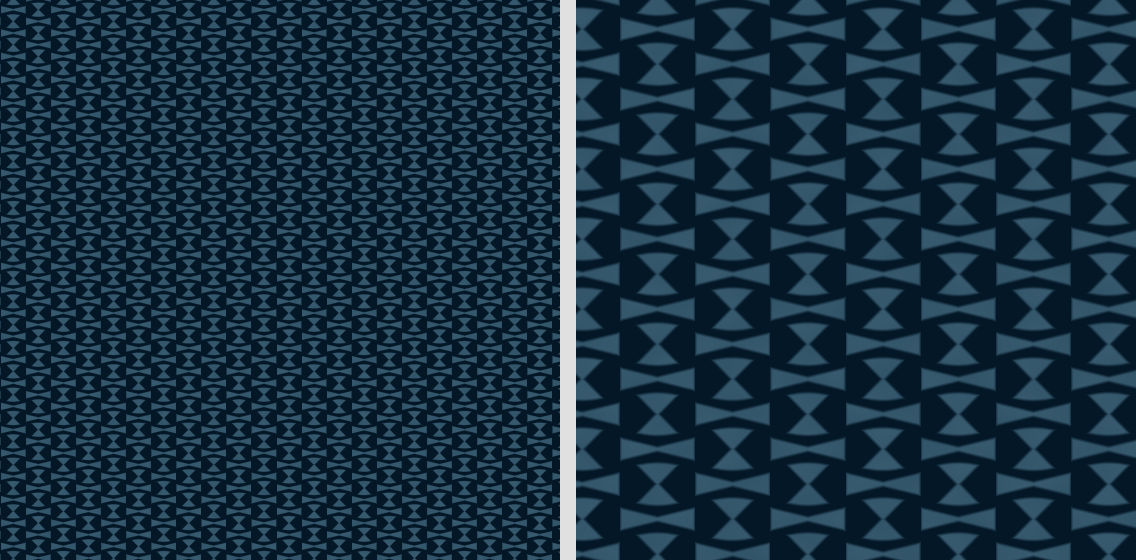
Left: the whole. Right: its middle third, enlarged.
Give the GLSL for this pattern, as a WebGL 1 fragment shader.

```glsl
precision highp float;

// Staggered columns of wide bow ties alternating with upright hourglasses,
// slate blue on deep navy. Each column is a vertical repeat, every second one
// shifted by half a period; both shapes are mirrored distance functions.

uniform vec2 u_resolution;

const float ROWS = 24.0;                    // vertical periods across the canvas
const float COLUMN_STEP = 1.0744;           // column spacing, in periods
const vec2 FIRST_TIE = vec2(0.569, 0.584);  // centre of a bow tie in column 0

const vec2 TIE_HALF = vec2(0.529, 0.158);   // half width, half height at the ends
const float TIE_WAIST = 0.030;
const vec2 GLASS_HALF = vec2(0.285, 0.304); // half width, half height at the axis
const float GLASS_WAIST = 0.022;
const float GLASS_DROP = 0.035;             // how far the curved base falls at corners

const float SOFTNESS = 0.030;               // least half width of an edge
const float TINT_AMOUNT = 0.010;

const vec3 NAVY = vec3(0.010, 0.090, 0.150);
const vec3 SLATE = vec3(0.207, 0.343, 0.422);

// Band whose half height grows linearly from the waist to both ends.
float bowTie(vec2 p) {
    p = abs(p);
    float slope = (TIE_HALF.y - TIE_WAIST) / TIE_HALF.x;
    float flank = (p.y - TIE_WAIST - slope * p.x) / sqrt(1.0 + slope * slope);
    return max(p.x - TIE_HALF.x, flank);
}

// Two triangles joined at the waist, with slightly domed bases.
float hourglass(vec2 p) {
    p = abs(p);
    float cornerY = GLASS_HALF.y - GLASS_DROP;
    float slope = (GLASS_HALF.x - GLASS_WAIST) / cornerY;
    float flank = (p.x - GLASS_WAIST - slope * p.y) / sqrt(1.0 + slope * slope);
    float across = p.x / GLASS_HALF.x;
    float base = p.y - GLASS_HALF.y + GLASS_DROP * across * across;
    return max(base, flank);
}

// Faint uneven tint from layered sines.
float tint(vec2 p) {
    return 0.6 * sin(p.x * 5.3 + 1.7 * sin(p.y * 3.1))
         + 0.4 * sin(p.y * 11.7 + 2.0 * sin(p.x * 2.3));
}

void main() {
    float side = min(u_resolution.x, u_resolution.y);
    vec2 p = gl_FragCoord.xy / side * ROWS;
    float edge = max(SOFTNESS, 0.75 * ROWS / side);

    // Local coordinates around the nearest column, staggered by parity
    vec2 q = p - FIRST_TIE;
    float column = floor(q.x / COLUMN_STEP + 0.5);
    q.x -= column * COLUMN_STEP;
    q.y += 0.5 * mod(column, 2.0);

    // Bow ties sit on whole periods, hourglasses halfway between
    vec2 tieP = vec2(q.x, fract(q.y + 0.5) - 0.5);
    vec2 glassP = vec2(q.x, fract(q.y) - 0.5);
    float d = min(bowTie(tieP), hourglass(glassP));

    float cover = 1.0 - smoothstep(-edge, edge, d);
    vec3 slate = SLATE + TINT_AMOUNT * tint(p);
    gl_FragColor = vec4(mix(NAVY, slate, cover), 1.0);
}
```
